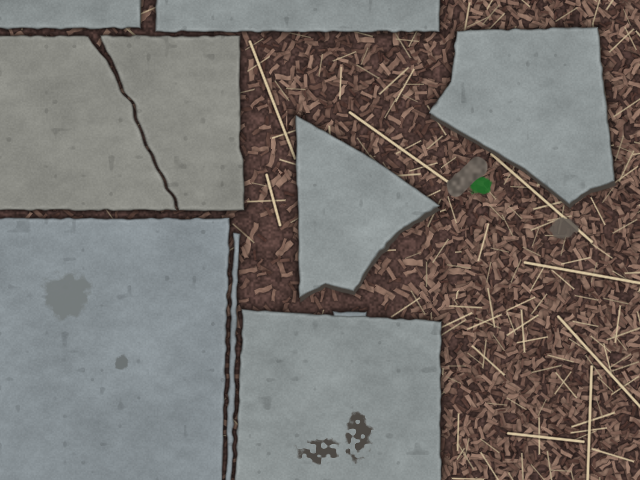
Give the GLSL for this texture, as a Shadertoy shader.

```glsl
// Slate paving and two broken slabs on soil, bark and straw, from above.
// Distance fields shaded with noise; litter is hashed grids of boxes.

const float VIEW = 5.76; // scene height, y runs downward
const float ROUGHNESS = .025;
const vec3 SOIL = vec3(.33, .25, .23);
const vec3 BARK_DARK = vec3(.27, .18, .16);
const vec3 BARK_LIGHT = vec3(.65, .53, .46);
const vec3 STRAW = vec3(.84, .77, .63);
const vec3 SLATE = vec3(.525, .55, .55);
const vec3 WARM = vec3(.515, .515, .49);
const vec3 BLUE = vec3(.505, .535, .55);
const vec3 DARK = vec3(.27, .25, .23);
const vec2[8] WEDGE = vec2[8](vec2(3.55, 1.38), vec2(4.5, 1.92), vec2(5.27, 2.46),
  vec2(4.85, 2.72), vec2(4.53, 3.05), vec2(4.25, 3.5), vec2(3.9, 3.4), vec2(3.59, 3.57));
const vec2[8] KITE = vec2[8](vec2(5.48, .37), vec2(7.17, .32), vec2(7.38, 2.18),
  vec2(7.08, 2.26), vec2(6.83, 2.45), vec2(6.3, 2.03), vec2(5.15, 1.36), vec2(5.41, .98));
const vec4[8] STALKS = vec4[8](vec4(3, .5, 3.54, 1.9), vec4(3.2, 2.1, 3.36, 2.7),
  vec4(5.9, 1.85, 7.1, 2.9), vec4(4.2, 1.35, 5.4, 2.2), vec4(6.3, 3.15, 7.7, 3.4),
  vec4(6.1, 5.2, 7, 5.3), vec4(6.7, 3.8, 7.7, 4.9), vec4(7.1, 4.4, 7.05, 5.8));
float px; // pixel size

float hash(vec2 p) { return fract(sin(dot(p, vec2(12.9898, 78.233))) * 43758.5453); }
float noise(vec2 p) {
  vec2 i = floor(p), f = fract(p), u = f * f * (3. - 2. * f), e = vec2(1, 0);
  return mix(mix(hash(i), hash(i + e), u.x), mix(hash(i + e.yx), hash(i + 1.), u.x), u.y);
}
float fbm(vec2 p) {
  float sum = 0.;
  for (float amp = .5; amp > .05; amp *= .5) {
    sum += amp * noise(p);
    p = mat2(1.6, 1.2, -1.2, 1.6) * p + 7.;
  }
  return sum;
}
float cover(float d) { return clamp(.5 - d / (1.4 * px), 0., 1.); }
float box(vec2 p, float x0, float y0, float x1, float y1) {
  return max(max(x0 - p.x, p.x - x1), max(y0 - p.y, p.y - y1));
}
float segment(vec2 p, vec2 a, vec2 b) {
  vec2 w = p - a, e = b - a;
  return length(w - e * clamp(dot(w, e) / dot(e, e), 0., 1.));
}
float polygon(vec2 p, vec2 v[8]) {
  float d = 99., side = 1.;
  for (int i = 0; i < 8; i++) {
    vec2 a = v[i], b = v[(i + 7) % 8], e = b - a, w = p - a;
    d = min(d, segment(p, a, b));
    bvec3 c = bvec3(p.y >= a.y, p.y < b.y, e.x * w.y > e.y * w.x);
    if (all(c) || all(not(c))) side = -side;
  }
  return side * d;
}
// Nearest box of a jittered grid: distance, tone
vec2 scatter(vec2 p, float cell, vec2 size, float density, float seed) {
  vec2 q = p / cell, best = vec2(9, 0);
  for (int k = 0; k < 9; k++) {
    vec2 id = floor(q) + vec2(k % 3 - 1, k / 3 - 1), key = id + seed;
    if (hash(key + 3.7) > density) continue;
    vec2 r = q - id - .2 - .6 * vec2(hash(key), hash(key + 9.1));
    float a = 6.283 * hash(key + 5.3), tone = hash(key + 1.9);
    r = abs(mat2(cos(a), -sin(a), sin(a), cos(a)) * r) - size * (.5 + .5 * tone);
    float d = max(r.x, r.y);
    if (d < best.x) best = vec2(d, tone);
  }
  return vec2(best.x * cell, best.y);
}
vec3 ground(vec2 p) {
  vec3 col = SOIL * (.55 + .5 * fbm(p * 9.) + .45 * noise(p * 38.));
  float mulch = smoothstep(4.7, 5.6, p.x + .8 * fbm(p * 2.) - .4);
  mulch = max(mulch, .3 + .4 * smoothstep(3., 3.5, p.x) * (1. - smoothstep(1.5, 2.9, p.y)));
  // Bark chips, short straw, long stalks
  vec2 q = p + .025 * noise(p * 18.);
  for (float s = 0.; s < 5.; s++) {
    vec2 chip = scatter(q + s * 3.1, .24 - .026 * s, vec2(.6, .17), mulch * .85, s * 17.);
    col *= 1. - .3 * exp(-max(chip.x, 0.) * 55.);
    col = mix(col, mix(BARK_DARK, BARK_LIGHT, chip.y * .8 + .2 * noise(p * 30.)), cover(chip.x));
  }
  for (float s = 0.; s < 3.; s++) {
    vec2 bit = scatter(p + s * 2.3, .38 - .06 * s, vec2(.75, .032), mulch * .38, 71. + s);
    col = mix(col, STRAW * (.72 + .3 * bit.y), .9 * cover(bit.x));
  }
  for (int i = 0; i < 8; i++) {
    float d = segment(p, STALKS[i].xy, STALKS[i].zw) - .016;
    col = mix(col * (1. - .3 * cover(d - .02)), STRAW, cover(d));
  }
  return col;
}
void slab(inout vec3 col, vec2 p, float d, vec3 tint) {
  float wear = .16 * fbm(p * 1.8) + .13 * fbm(p * vec2(5, 9)) + .07 * noise(p * 55.);
  vec3 stone = tint * (.86 + wear - .11 * smoothstep(.86, .96, noise(p * 9.)));
  stone += .06 * exp(-abs(d + .035) * 60.) * noise(p * 8.);
  col = mix(col, stone * (1. - .3 * smoothstep(-.025, 0., d)), cover(d));
}
void blot(inout vec3 col, vec2 p, float x, float y, vec2 r, vec3 tint) {
  float d = length((p - vec2(x, y)) / r) + .9 * fbm(p * 12.) - .45;
  col = mix(col, tint, .9 - .9 * smoothstep(.75, 1.1, d));
}
void mainImage(out vec4 fragColor, in vec2 fragCoord) {
  px = VIEW / iResolution.y;
  vec2 p = vec2(fragCoord.x, iResolution.y - fragCoord.y) * px;
  vec2 q = p + ROUGHNESS * (noise(p * 11.) - .5);
  // Slab outlines
  float top = min(box(q, -1., -1., 1.69, .34), box(q, 1.87, -1., 5.27, .38));
  float t = q.y - .43, bump = smoothstep(1.75, 1.95, q.y);
  float crack = abs(q.x - 1.1 - .49 * t - .1 * noise(p.yy * 4.)) - .015 - .065 * exp(-max(t, 0.) * 4.);
  float cracked = max(box(q, -1., .43, 2.88 + .05 * bump, 2.52), -crack * .88);
  vec2 lean = q + vec2(.032 * (q.y - 2.6), 0);
  float lower = box(lean, -1., 2.62, 2.76, 6.);
  float strip = min(box(lean, 2.81, 2.8, 2.88, 6.), box(q, 4., 3.74, 4.4, 3.81));
  float bottom = box(q, 3.08 - .045 * q.y, 3.56 + .055 * q.x, 5.29, 6.);
  float loose = min(polygon(q, WEDGE), polygon(q, KITE));
  float d = min(min(min(top, cracked), min(lower, bottom)), min(strip, loose));
  // Ground and debris
  vec3 col = ground(p) * (1. - .6 * exp(-max(d, 0.) * 24.));
  blot(col, p, 6.77, 2.74, vec2(.17, .12), DARK * 1.4);
  blot(col, p, 5.77, 2.23, vec2(.13, .1), vec3(.13, .4, .16));
  d = segment(q, vec2(5.47, 2.25), vec2(5.74, 2)) - .11;
  col = mix(col, DARK * (1.2 + .6 * noise(p * 20.)), cover(d));
  // Paving, then broken slabs
  slab(col, p, top, SLATE);
  slab(col, p, cracked, WARM);
  slab(col, p, min(lower, strip), BLUE);
  slab(col, p, bottom, SLATE);
  q -= vec2(.01, .05);
  col = mix(col, DARK, cover(min(polygon(q, WEDGE), polygon(q, KITE))));
  slab(col, p, loose, SLATE * 1.03);
  // Stains
  blot(col, p, .8, 3.55, vec2(.28), SLATE * .86);
  blot(col, p, 1.45, 4.34, vec2(.08), SLATE * .78);
  vec3 lichen = mix(col, DARK, smoothstep(.4, .55, noise(p * 17.)));
  blot(col, p, 3.86, 5.42, vec2(.3, .14), lichen);
  blot(col, p, 4.3, 5.24, vec2(.15, .28), lichen);
  fragColor = vec4(col, 1);
}
```
